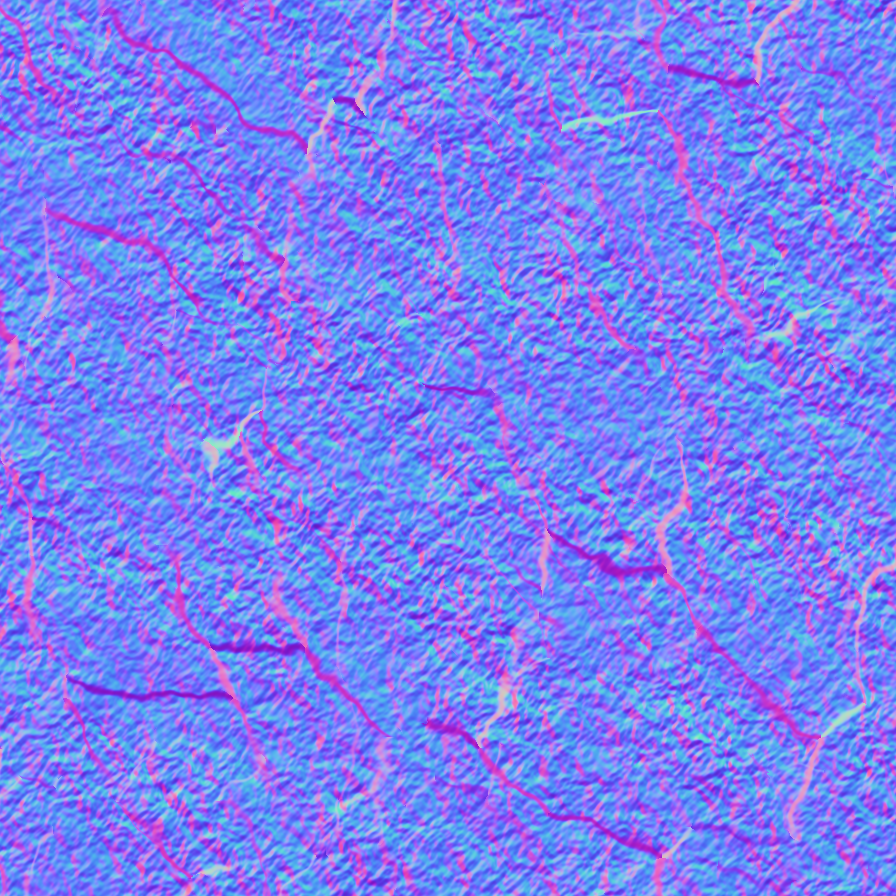
Reproduce this texture map procedurally as a WebGL 2 fragment shader.

```glsl
#version 300 es
precision highp float;
// Tangent-space normal map of rough, cracked rock.
// Layered gradient noise gives the grain slopes; warped Voronoi borders,
// kept or dropped edge by edge, give the steep one-sided cracks.

uniform vec2 u_resolution;
out vec4 fragColor;

const float SLOPE_STEP = 0.0013;      // finite difference distance
const float FINE_SLOPE = 0.34;        // slope strength of each grain size
const float GRAIN_SLOPE = 0.30;
const float LUMP_SLOPE = 0.20;
const float SWELL_SLOPE = 0.13;
const float KNOB_SLOPE = 0.75;
const float FACE_SKEW = 0.85;         // makes right-facing sides steeper
const float FACE_BIAS = -0.16;
const float GREEN_SHEAR = 0.25;       // links green to the opposite of red
const float CRACK_SLOPE = 1.7;
const float CRACK_WIDTH = 0.0036;
const float CRACK_LEAN = 0.32;
const vec2 CRACK_CELLS = vec2(6.6, 4.6);
const vec2 HAIRLINE_CELLS = vec2(13.0, 8.0);

vec2 hash2(vec2 cell) {
    vec3 h = fract(cell.xyx * vec3(0.1031, 0.1030, 0.0973));
    h += dot(h, h.yzx + 33.33);
    return fract((h.xx + h.yz) * h.zy);
}

float cornerRamp(vec2 cell, vec2 offset) {
    float angle = 6.2832 * hash2(cell).x;
    return dot(vec2(cos(angle), sin(angle)), offset);
}

float noise(vec2 p) {
    vec2 i = floor(p), f = p - i;
    vec2 u = f * f * f * (f * (f * 6.0 - 15.0) + 10.0);
    vec2 e = vec2(1.0, 0.0);
    return mix(mix(cornerRamp(i, f), cornerRamp(i + e, f - e), u.x),
               mix(cornerRamp(i + e.yx, f - e.yx), cornerRamp(i + 1.0, f - 1.0), u.x), u.y);
}

vec2 noise2(vec2 p) {
    return vec2(noise(p), noise(p + vec2(31.0, 57.0)));
}

// Coordinates along and across a direction, for stretched noise.
vec2 along(vec2 p, float angle, vec2 frequency) {
    float c = cos(angle), s = sin(angle);
    return vec2(c * p.x + s * p.y, c * p.y - s * p.x) * frequency;
}

float rockHeight(vec2 p) {
    vec2 q = p + 0.005 * noise2(p * 27.0);
    float h = SWELL_SLOPE / 14.0 * noise(along(p, -0.85, vec2(7.0, 15.0)) + 11.0);
    h += LUMP_SLOPE / 36.0 * noise(along(q, -1.0, vec2(25.0, 40.0)) + 23.0);
    h += GRAIN_SLOPE / 78.0 * noise(along(q, 0.85, vec2(68.0, 84.0)) + 41.0);
    h += FINE_SLOPE / 145.0 * noise(along(q, 0.8, vec2(128.0, 158.0)) + 67.0);
    // Sparse raised knobs with soft feet
    float knob = max(noise(along(q, -1.2, vec2(38.0, 50.0)) + 91.0) - 0.05, 0.0);
    return h + KNOB_SLOPE / 42.0 * knob * knob;
}

vec2 rockSlope(vec2 p) {
    vec2 e = vec2(SLOPE_STEP, 0.0);
    return -vec2(rockHeight(p + e) - rockHeight(p - e),
                 rockHeight(p + e.yx) - rockHeight(p - e.yx)) / (2.0 * SLOPE_STEP);
}

// Returns the crack's facing direction in xy and its coverage in z.
vec3 crack(vec2 p, vec2 cells, float width, float keep, float seed) {
    vec2 warped = p + 0.035 * noise2(p * 8.0 + seed) + 0.014 * noise2(p * 23.0 + seed)
                    + 0.005 * noise2(p * 60.0 + seed);
    // Shear leans the tall cells down to the right
    vec2 q = vec2(warped.x + CRACK_LEAN * warped.y, warped.y) * cells + seed;
    vec2 home = floor(q), f = q - home;
    vec2 nearCell = vec2(0.0), nearPoint = vec2(0.0);
    float nearest = 9.0;
    for (int y = -1; y <= 1; y++)
    for (int x = -1; x <= 1; x++) {
        vec2 g = vec2(x, y), d = g + hash2(home + g) - f;
        if (dot(d, d) < nearest) {
            nearest = dot(d, d);
            nearCell = g;
            nearPoint = d;
        }
    }
    width *= 1.0 + 0.9 * noise(p * 19.0 + seed);
    vec3 best = vec3(1.0, 0.0, 0.0);
    for (int y = -2; y <= 2; y++)
    for (int x = -2; x <= 2; x++) {
        vec2 g = nearCell + vec2(x, y), d = g + hash2(home + g) - f;
        vec2 across = d - nearPoint;
        if (dot(across, across) < 1e-5) continue;
        across = normalize(across);
        // Border distance and direction, taken back to canvas units
        vec2 scaled = across * cells;
        vec2 facing = vec2(scaled.x, CRACK_LEAN * scaled.x + scaled.y);
        float gap = dot(0.5 * (nearPoint + d), across) / length(facing);
        float pick = hash2(2.0 * home + nearCell + g + seed).y;
        float strength = smoothstep(1.0 - keep, 1.3 - keep, pick);
        float cover = strength * exp(-gap * gap / (width * width));
        facing = normalize(facing);
        facing *= dot(facing, vec2(1.0, 0.15)) < 0.0 ? -1.0 : 1.0;
        if (cover > best.z) best = vec3(facing, cover);
    }
    best.z *= smoothstep(-0.35, 0.1, noise(p * 6.0 + seed * 1.7));
    return best;
}

void main() {
    vec2 p = gl_FragCoord.xy / u_resolution;

    // Grain, rougher in some patches than in others
    float roughness = 1.0 + 0.7 * noise(along(p, -0.8, vec2(5.0, 8.0)) + 5.0);
    vec2 slope = rockSlope(p) * roughness;
    slope.x = slope.x + FACE_SKEW * slope.x * slope.x + FACE_BIAS;
    slope.y += GREEN_SHEAR * slope.x;

    // Faint broken hairlines, then the main cracks, both over the grain
    vec3 hairline = crack(p, HAIRLINE_CELLS, 0.75 * CRACK_WIDTH, 0.5, 37.0);
    slope = mix(slope, hairline.xy * CRACK_SLOPE * 0.7 + 0.3 * slope, 0.55 * hairline.z);
    vec3 fissure = crack(p, CRACK_CELLS, CRACK_WIDTH, 0.85, 13.0);
    slope = mix(slope, fissure.xy * CRACK_SLOPE + 0.3 * slope, 0.85 * fissure.z);

    // Green points down the canvas
    vec3 normal = normalize(vec3(slope.x, -slope.y, 0.95));
    fragColor = vec4(0.5 + 0.5 * normal, 1.0);
}
```
